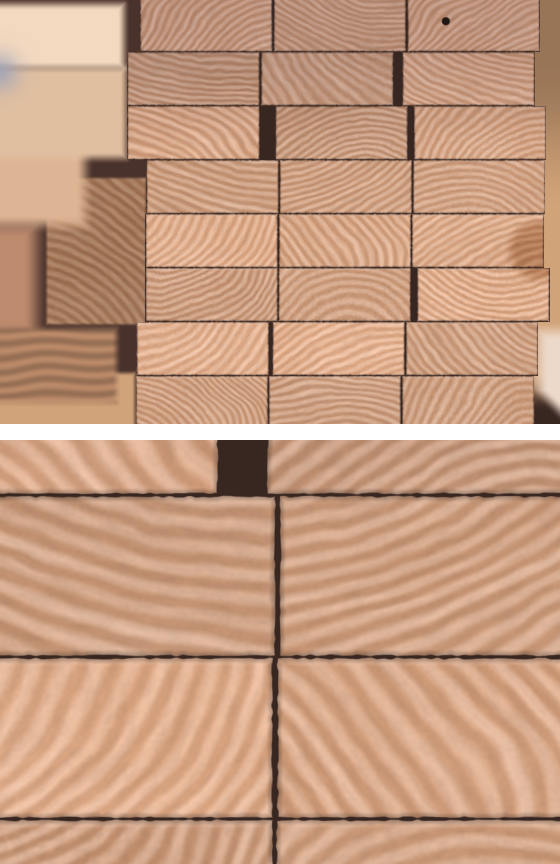
Top: the whole. Bottom: its middle third, enlarged.
Give the GLSL for this texture, as a Shadertoy shader.

```glsl
// Stack of sawn timber seen end-on: eight rows of three boards with curved growth rings.
// Each board is a box distance with rings around a hashed pith; rows shift and gap
// individually, and soft boxes form the blurred timber around the stack.

#define ROW_HEIGHT 0.1273
#define ROW_OFFSET 0.0053
#define BOARD_WIDTH 0.3125
#define SEAM 0.0011
#define RING_PERIOD 0.0185
#define RING_CONTRAST 0.75
#define WOOD_BASE vec3(0.80, 0.60, 0.465)
#define WOOD_LIGHT vec3(0.93, 0.775, 0.675)
#define WOOD_DARK vec3(0.62, 0.42, 0.30)
#define SHADOW vec3(0.22, 0.15, 0.13)

// Per row, top to bottom: left edge, first gap, second gap
const vec3 ROWS[8] = vec3[8](
    vec3(0.330, 0.003, 0.003), vec3(0.300, 0.003, 0.021),
    vec3(0.300, 0.037, 0.014), vec3(0.345, 0.002, 0.002),
    vec3(0.343, 0.002, 0.001), vec3(0.343, 0.001, 0.015),
    vec3(0.322, 0.008, 0.002), vec3(0.320, 0.001, 0.002));

float hash(vec2 p) {
    vec3 h = fract(p.xyx * 0.1031);
    h += dot(h, h.yzx + 33.33);
    return fract((h.x + h.y) * h.z);
}

float noise(vec2 p) {
    vec2 i = floor(p), f = fract(p);
    f = f * f * (3.0 - 2.0 * f);
    return mix(mix(hash(i), hash(i + vec2(1, 0)), f.x),
               mix(hash(i + vec2(0, 1)), hash(i + vec2(1, 1)), f.x), f.y);
}

float boxDistance(vec2 p, vec2 halfSize) {
    vec2 d = abs(p) - halfSize;
    return length(max(d, 0.0)) + min(max(d.x, d.y), 0.0);
}

// End grain: pale rings about a pith outside the board, with fine streaks
vec3 endGrain(vec2 p, vec2 seed) {
    float angle = mix(0.5, 2.65, hash(seed + 3.7));
    float side = hash(seed + 9.1) < 0.35 ? -1.0 : 1.0;
    vec2 pith = side * mix(0.16, 0.55, hash(seed + 5.3)) * vec2(cos(angle), sin(angle));
    vec2 shift = seed * 7.31;
    vec2 d = p - pith;
    float radius = length(d) + 0.030 * noise(p * vec2(8.0, 11.0) + shift)
                 + 0.004 * noise(p * 45.0 + shift);
    float ring = radius / (RING_PERIOD * mix(0.75, 1.15, hash(seed + 1.9)));
    float f = fract(ring);
    float line = smoothstep(0.1, 0.5, f) * (1.0 - smoothstep(0.6, 1.0, f));
    line *= 0.55 + 0.45 * noise(vec2(floor(ring) * 3.7, p.x * 9.0) + shift);
    float streak = noise(vec2(radius * 260.0, atan(d.y, d.x) * 30.0) + shift);
    float blotch = noise(p * vec2(9.0, 14.0) + shift * 2.0);
    vec3 wood = mix(WOOD_BASE, WOOD_DARK, 0.25 * (1.0 - line) * hash(seed + 6.4));
    wood = mix(wood, WOOD_LIGHT, RING_CONTRAST * line + 0.2 * blotch);
    return wood * (0.95 + 0.06 * streak + 0.03 * noise(p * 330.0));
}

// Paints a soft-edged box given as left, top, right, bottom
void softBox(inout vec3 color, vec2 p, vec4 box, float blur, vec3 tint) {
    float d = boxDistance(p - 0.5 * (box.xy + box.zw), 0.5 * (box.zw - box.xy));
    color = mix(color, tint, 1.0 - smoothstep(-blur, blur, d));
}

vec3 surroundings(vec2 p, float pixel) {
    vec3 wall = mix(vec3(0.60, 0.46, 0.34), vec3(0.82, 0.64, 0.47), smoothstep(0.15, 0.5, p.y));
    wall = mix(wall, SHADOW, smoothstep(0.88, 0.97, p.y));
    softBox(wall, p, vec4(1.27, 0.78, 1.5, 0.93 + (p.x - 1.28)), 0.025, vec3(0.93, 0.85, 0.79));
    vec3 color = mix(SHADOW * 1.3, wall, step(0.8, p.x));
    // Shaded board beside the stack
    vec3 grain = endGrain((p - vec2(0.23, 0.59)) * 0.8, vec2(4.0, 17.0));
    softBox(color, p, vec4(0.11, 0.42, 0.344, 0.765), 0.003 + pixel, grain * vec3(0.78, 0.74, 0.69));
    // Out-of-focus boards, lower then upper
    float bands = 0.9 + 0.1 * cos(p.y * 210.0 + 5.0 * noise(p * 9.0));
    softBox(color, p, vec4(-0.3, 0.53, 0.085, 0.79), 0.03, vec3(0.74, 0.54, 0.43));
    softBox(color, p, vec4(-0.3, 0.88, 0.318, 1.2), 0.008, vec3(0.82, 0.64, 0.48));
    softBox(color, p, vec4(-0.3, 0.775, 0.275, 0.95), 0.012, vec3(0.73, 0.54, 0.41) * bands);
    softBox(color, p, vec4(-0.3, 0.35, 0.20, 0.53), 0.022, vec3(0.87, 0.71, 0.58));
    softBox(color, p, vec4(-0.3, 0.16, 0.297, 0.373), 0.015, vec3(0.88, 0.75, 0.63));
    softBox(color, p, vec4(-0.3, 0.01, 0.292, 0.16), 0.015, vec3(0.95, 0.85, 0.75));
    return mix(color, vec3(0.62, 0.64, 0.72), 0.8 * exp(-500.0 * dot(p - vec2(0, 0.17), p - vec2(0, 0.17))));
}

void mainImage(out vec4 fragColor, in vec2 fragCoord) {
    float pixel = 1.0 / iResolution.y;
    vec2 p = vec2(fragCoord.x, iResolution.y - fragCoord.y) * pixel;
    float row = clamp(floor((p.y + ROW_OFFSET) / ROW_HEIGHT), 0.0, 7.0);
    vec3 layout_ = ROWS[int(row)];
    float centerY = (row + 0.5) * ROW_HEIGHT - ROW_OFFSET;
    float right = layout_.x + layout_.y + layout_.z + 3.0 * BOARD_WIDTH;
    vec3 color = surroundings(p, pixel);
    color = mix(color, SHADOW, step(layout_.x, p.x) * step(p.x, right));

    // Nearest board in the row, with rough sawn edges
    vec2 local = vec2(0.0), seed = vec2(0.0);
    vec2 halfSize = 0.5 * vec2(BOARD_WIDTH, ROW_HEIGHT) - SEAM;
    float nearest = 1e3;
    for (int i = 0; i < 3; i++) {
        float gaps = (i > 0 ? layout_.y : 0.0) + (i > 1 ? layout_.z : 0.0);
        vec2 q = p - vec2(layout_.x + gaps + (float(i) + 0.5) * BOARD_WIDTH, centerY);
        float d = boxDistance(q, halfSize);
        if (d < nearest) { nearest = d; local = q; seed = vec2(float(i) + 1.0, row + 2.0); }
    }
    nearest += 0.0016 * (noise(p * 190.0) - 0.4);

    // Board face: light falls off upward, tint varies, top lip catches light
    vec3 face = endGrain(local, seed);
    face *= mix(vec3(0.86, 0.85, 0.88), vec3(1.01), smoothstep(0.05, 0.45, p.y));
    face *= 0.95 + 0.09 * hash(seed + 8.2);
    float lip = 1.0 - smoothstep(0.002, 0.007, local.y + halfSize.y);
    face = mix(face, WOOD_LIGHT, 0.5 * lip * smoothstep(0.3, 0.6, p.y));
    face *= 1.0 - 0.22 * smoothstep(-0.005, 0.0, nearest);
    // Warm heartwood stain and drilled hole
    face = mix(face, face * vec3(0.84, 0.75, 0.66), 1.0 - smoothstep(0.05, 0.085, length(p - vec2(1.27, 0.59))));
    face = mix(SHADOW * 0.6, face, smoothstep(-pixel, pixel, length(p - vec2(1.0515, 0.05)) - 0.0095));
    color = mix(face, color, smoothstep(-pixel, pixel, nearest));
    fragColor = vec4(color, 1.0);
}
```
